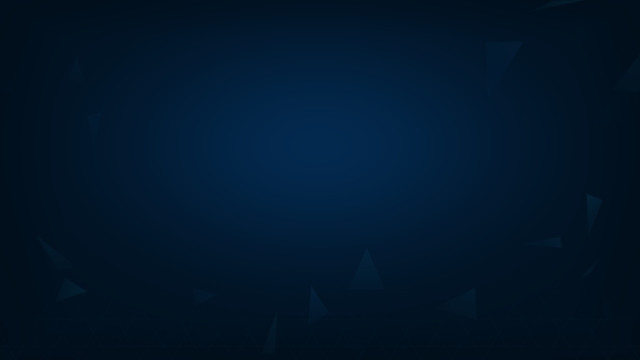
A Shadertoy shader for this background:

```glsl
const vec2 CANVAS = vec2(16.0 / 9.0, 1.0);
const vec3 NAVY = vec3(0.004, 0.063, 0.118);
const vec3 BLUE_GLOW = vec3(0.007, 0.098, 0.188);
const vec3 TEAL = vec3(0.012, 0.068, 0.082);
const vec3 STEEL = vec3(0.010, 0.045, 0.075);

vec2 hash2(float n) {
    return fract(sin(vec2(n * 12.99, n * 78.23) + 0.7) * 4375.85);
}

float cross2(vec2 a, vec2 b) {
    return a.x * b.y - a.y * b.x;
}

// Signed distance to the line a-b, scaled by the winding
float edgeSide(vec2 p, vec2 a, vec2 b, float winding) {
    return winding * cross2(p - a, normalize(b - a));
}

// Triangular facet, brightest at corner a and fading to the far edge
float shard(vec2 p, vec2 a, vec2 b, vec2 c, float soft) {
    float winding = sign(cross2(b - a, c - a));
    float outside = max(edgeSide(p, a, b, winding),
                    max(edgeSide(p, b, c, winding), edgeSide(p, c, a, winding)));
    float mask = 1.0 - smoothstep(-soft, soft, outside);
    vec2 axis = 0.5 * (b + c) - a;
    float along = clamp(dot(p - a, axis) / dot(axis, axis), 0.0, 1.0);
    return mask * mix(1.0, 0.35, along);
}

// Faint random facets, kept near the border
float scatteredShards(vec2 p, float soft) {
    float sum = 0.0;
    for (int i = 0; i < 30; i++) {
        float n = float(i) + 1.0;
        vec2 spot = hash2(n) * CANVAS;
        vec2 fromCentre = abs(spot / CANVAS - vec2(0.5, 0.58)) * 2.0;
        float border = smoothstep(0.65, 0.95, max(fromCentre.x, fromCentre.y));
        float angle = 6.283 * hash2(n + 40.0).x;
        float size = mix(0.04, 0.09, hash2(n + 80.0).y);
        vec2 dir = vec2(cos(angle), sin(angle)) * size;
        vec2 side = vec2(-dir.y, dir.x) * 0.5;
        sum += border * shard(p, spot + dir, spot + side, spot - side - 0.4 * dir, soft);
    }
    return min(sum, 2.0);
}

float gridLine(float x, float soft) {
    float d = abs(fract(x) - 0.5);
    return 1.0 - smoothstep(0.0, soft, d);
}

// Triangular lattice of thin lines
float lattice(vec2 p, float cell, float soft) {
    vec2 q = p / cell;
    float width = soft / cell * 1.2;
    return gridLine(q.y, width) + gridLine(0.866 * q.x + 0.5 * q.y, width)
         + gridLine(0.866 * q.x - 0.5 * q.y, width);
}

void mainImage(out vec4 fragColor, in vec2 fragCoord) {
    vec2 p = fragCoord / iResolution.xy * CANVAS;
    float soft = max(1.0 / iResolution.y, 0.0015);

    // Wide glow over a dark field
    vec2 g = (p - vec2(0.885, 0.595)) / vec2(0.54, 0.32);
    vec3 color = NAVY + BLUE_GLOW * exp(-dot(g, g));
    vec2 edge = abs(p / CANVAS - 0.5) * 2.0;
    color *= 1.0 - 0.13 * smoothstep(0.75, 1.0, max(edge.x, edge.y));

    // Background texture
    color += STEEL * 0.11 * scatteredShards(p, soft);
    color += TEAL * 0.10 * lattice(p, 0.075, soft) * (1.0 - smoothstep(0.03, 0.28, p.y));

    // Right-hand facets
    float teal = shard(p, vec2(1.62, 1.0), vec2(1.481, 0.970), vec2(1.535, 0.998), soft);
    teal += 0.9 * shard(p, vec2(1.63, 0.461), vec2(1.674, 0.444), vec2(1.634, 0.343), soft);
    teal += 0.6 * shard(p, vec2(1.556, 0.343), vec2(1.449, 0.322), vec2(1.560, 0.312), soft);
    teal += 0.6 * shard(p, vec2(1.613, 0.227), vec2(1.671, 0.294), vec2(1.644, 0.245), soft);
    teal += 0.4 * shard(p, vec2(1.778, 0.85), vec2(1.70, 0.75), vec2(1.778, 0.745), soft);
    float steel = 0.6 * shard(p, vec2(1.454, 0.884), vec2(1.35, 0.884), vec2(1.354, 0.727), soft);

    // Lower facets
    teal += 0.5 * shard(p, vec2(1.319, 0.201), vec2(1.208, 0.144), vec2(1.324, 0.113), soft);
    teal += 0.5 * shard(p, vec2(1.019, 0.31), vec2(0.968, 0.197), vec2(1.069, 0.197), soft);
    steel += 0.9 * shard(p, vec2(0.865, 0.205), vec2(0.914, 0.132), vec2(0.856, 0.097), soft);
    teal += 0.6 * shard(p, vec2(0.769, 0.132), vec2(0.725, 0.016), vec2(0.764, 0.016), soft);
    teal += 0.4 * shard(p, vec2(0.602, 0.181), vec2(0.537, 0.201), vec2(0.539, 0.15), soft);

    // Left-hand facets
    teal += 0.5 * shard(p, vec2(0.1, 0.347), vec2(0.213, 0.259), vec2(0.162, 0.248), soft);
    teal += 0.8 * shard(p, vec2(0.241, 0.19), vec2(0.153, 0.162), vec2(0.181, 0.229), soft);
    teal += 0.3 * shard(p, vec2(0.213, 0.843), vec2(0.19, 0.78), vec2(0.236, 0.769), soft);
    steel += 0.4 * shard(p, vec2(0.282, 0.688), vec2(0.243, 0.676), vec2(0.259, 0.583), soft);

    color += TEAL * teal + STEEL * steel;
    fragColor = vec4(color, 1.0);
}
```
